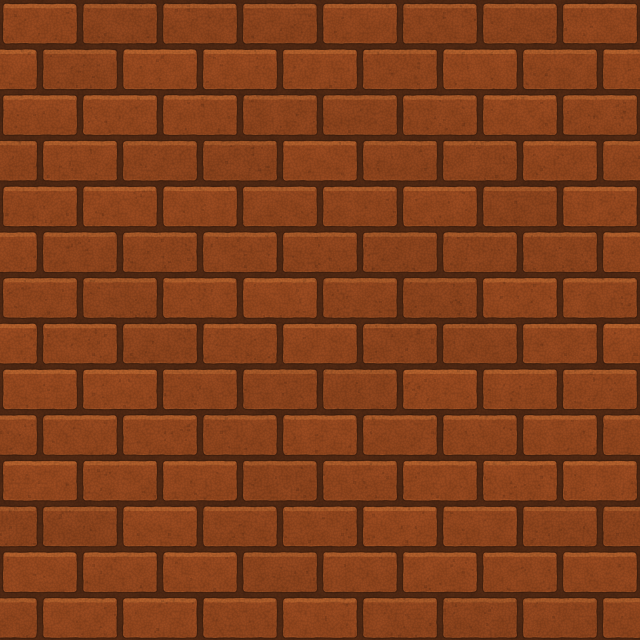
Write a Shadertoy shader that draws this texture.

```glsl
// Running-bond brick wall with bevelled top edges, dark mortar and fine grain.

const vec2  GRID         = vec2(8.0, 14.0);      // bricks across, courses up
const vec2  BRICK_HALF   = vec2(0.0573, 0.0307); // half size of one brick
const float COURSE_SHIFT = -0.0012;              // vertical offset of the bond
const float CORNER       = 0.0045;
const float WOBBLE       = 0.0005;               // unevenness of the edges
const float BEVEL        = 0.0068;               // height of the lit top strip
const float RIM          = 0.0022;               // width of the worn rim
const float GRAIN_SCALE  = 270.0;
const float GRAIN_AMOUNT = 0.17;
const float TINT_AMOUNT  = 0.035;

const vec3 CLAY_LIGHT  = vec3(0.570, 0.275, 0.120);
const vec3 CLAY_DARK   = vec3(0.525, 0.250, 0.103);
const vec3 BEVEL_LIT   = vec3(0.655, 0.350, 0.160);
const vec3 MORTAR      = vec3(0.300, 0.150, 0.070);
const vec3 MORTAR_DARK = vec3(0.240, 0.115, 0.050);

float hash(vec2 p) {
    vec3 q = fract(vec3(p.xyx) * 0.1031);
    q += dot(q, q.yzx + 33.33);
    return fract((q.x + q.y) * q.z);
}

// Distance to the nearest scattered point
float cellular(vec2 p) {
    vec2 cell = floor(p), f = fract(p);
    float nearest = 2.0;
    for (int y = -1; y <= 1; y++)
    for (int x = -1; x <= 1; x++) {
        vec2 o = vec2(x, y);
        vec2 point = o + vec2(hash(cell + o), hash(cell + o + 71.7));
        nearest = min(nearest, length(point - f));
    }
    return nearest;
}

// Layered sines, roughly -1 to 1
float waves(float t, float phase) {
    return 0.5 * sin(t * 130.0 + phase) + 0.3 * sin(t * 310.0 + phase * 2.3)
         + 0.2 * sin(t * 570.0 + phase * 4.1);
}

float roundedBox(vec2 p, vec2 halfSize, float radius) {
    vec2 q = abs(p) - halfSize + radius;
    return length(max(q, 0.0)) + min(max(q.x, q.y), 0.0) - radius;
}

void mainImage(out vec4 fragColor, in vec2 fragCoord) {
    vec2 uv = fragCoord / iResolution.y;
    float pixel = 1.0 / iResolution.y;

    // Brick layout: even courses are shifted by half a brick
    vec2 g = (uv - vec2(0.0, COURSE_SHIFT)) * GRID;
    g.x += 0.5 * (1.0 - mod(floor(g.y), 2.0));
    vec2 id = floor(g);
    id.x = mod(id.x, GRID.x);
    vec2 p = (fract(g) - 0.5) / GRID;
    float seed = hash(id + 3.0);

    // Uneven outline, different for every brick
    float phase = seed * 40.0;
    vec2 bent = p + WOBBLE * vec2(waves(p.y, phase + sign(p.x)),
                                  waves(p.x, phase + 2.0 * sign(p.y)));
    float d = roundedBox(bent, BRICK_HALF, CORNER);

    // Grain shared by clay and mortar, with broad blotches
    float grain = cellular(uv * GRAIN_SCALE) - 0.45;
    float blotch = cellular(uv * 42.0 + 9.0) - 0.45;

    // Clay face, slightly darker towards the bottom
    float height = p.y / BRICK_HALF.y * 0.5 + 0.5;
    vec3 clay = mix(CLAY_DARK, CLAY_LIGHT, clamp(0.3 + 0.5 * height + blotch, 0.0, 1.0));

    // Worn rim, strongest on the left and the bottom
    float rim = smoothstep(-RIM, -0.3 * RIM, d);
    clay = mix(clay, BEVEL_LIT, rim * (p.x < 0.0 ? 0.4 : 0.25));

    // Lit top strip with mitred ends
    float fromTop = BRICK_HALF.y - bent.y;
    float fromSide = BRICK_HALF.x - abs(bent.x);
    float strip = 1.0 - smoothstep(BEVEL - 0.0012, BEVEL + 0.0006, fromTop);
    strip *= smoothstep(-0.001, 0.002, fromSide - 0.3 * fromTop);
    clay = mix(clay, BEVEL_LIT, strip * (0.85 + 0.15 * seed));

    // Tint per brick, and a few dark pits
    clay *= 1.0 + TINT_AMOUNT * (2.0 * seed - 1.0) - GRAIN_AMOUNT * grain;
    float pit = step(0.985, hash(floor(uv * GRAIN_SCALE) + 17.0));
    clay *= 1.0 - 0.1 * pit;

    // Mortar, shaded beside the bricks
    vec3 mortar = mix(MORTAR_DARK, MORTAR, smoothstep(0.0004, 0.0030, d));
    mortar *= 1.0 - 0.14 * grain - 0.12 * blotch;

    float cover = 1.0 - smoothstep(-0.7 * pixel, 0.7 * pixel, d);
    fragColor = vec4(mix(mortar, clay, cover), 1.0);
}
```
